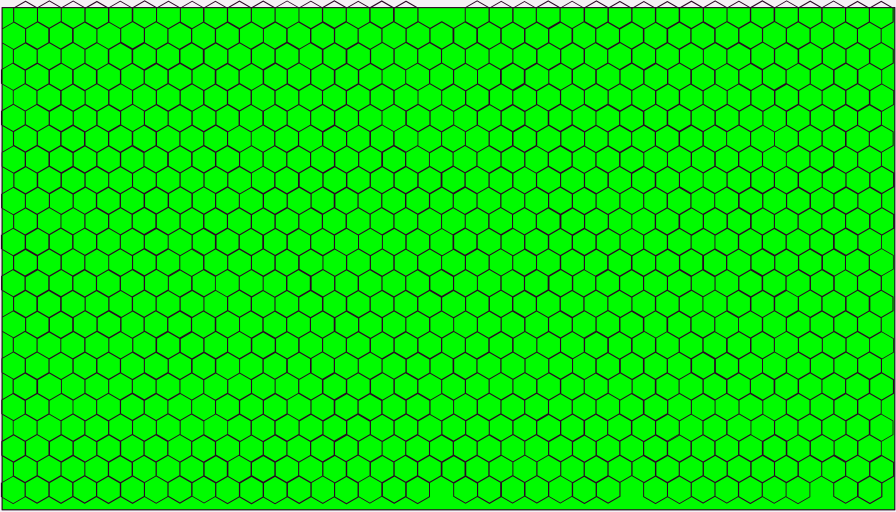
Give the GLSL for this pattern, as a WebGL 2 fragment shader.

```glsl
#version 300 es
precision highp float;

uniform vec2 u_resolution;
out vec4 outColor;

// Lengths are in cell widths, with y running down from the top edge.
const float CELLS_ACROSS = 37.68;
const float ROW_STEP = 0.868;
const vec2 FIRST_CENTER = vec2(0.569, 0.628);
const vec2 GRID_SIZE = vec2(37.0, 24.0);
const vec2 SHEET_MIN = vec2(0.088, 0.32);
const vec2 SHEET_MAX = vec2(37.63, 21.44);
const float FRAME_HALF_WIDTH = 0.024;
const float JITTER = 0.016;
const int SAMPLES = 3;

const vec3 GREEN = vec3(0.0, 0.99, 0.0);
const vec3 PAPER = vec3(0.96, 0.94, 0.96);
const vec3 INK = vec3(0.16, 0.03, 0.14);

vec3 hash3(vec2 p) {
    vec3 q = fract(p.xyx * vec3(0.1031, 0.1030, 0.0973));
    q += dot(q, q.yxz + 33.33);
    return fract((q.xxy + q.yzz) * q.zyx);
}

// Signed distance to a pointy-topped hexagon of unit width.
float hexDistance(vec2 p) {
    p = abs(p);
    return max(p.x, dot(p, vec2(0.5, 0.866))) - 0.5;
}

float boxDistance(vec2 p, vec2 lo, vec2 hi) {
    vec2 q = abs(p - 0.5 * (lo + hi)) - 0.5 * (hi - lo);
    return length(max(q, 0.0)) + min(max(q.x, q.y), 0.0);
}

// Share of a pixel covered by a stroke around distance zero.
float strokeCoverage(float d, float halfWidth, float pixel) {
    return clamp((halfWidth - d) / pixel + 0.5, 0.0, 1.0)
         - clamp((-halfWidth - d) / pixel + 0.5, 0.0, 1.0);
}

// The first and last rows each have a few gaps.
bool isPresent(vec2 cell) {
    bool inside = all(greaterThanEqual(cell, vec2(0.0)))
               && all(lessThan(cell, GRID_SIZE));
    bool topGap = cell.y < 0.5 && abs(cell.x - 17.5) < 1.0;
    bool bottomGap = cell.y > GRID_SIZE.y - 1.5 && cell.x > 17.5
                  && mod(cell.x - 18.0, 8.0) < 0.5;
    return inside && !topGap && !bottomGap;
}

float rowShift(float row) {
    return 0.5 * (1.0 - mod(row, 2.0));
}

// Each cell has its own outline; small shifts thicken some shared sides.
float honeycomb(vec2 p, float pixel) {
    float ink = 0.0;
    float nearRow = floor((p.y - FIRST_CENTER.y) / ROW_STEP + 0.5);
    for (int j = -1; j <= 1; j++) {
        float row = nearRow + float(j);
        float firstX = FIRST_CENTER.x + rowShift(row);
        float nearColumn = floor(p.x - firstX + 0.5);
        for (int i = -1; i <= 1; i++) {
            vec2 cell = vec2(nearColumn + float(i), row);
            if (!isPresent(cell)) continue;
            vec3 rnd = hash3(cell + 7.0);
            vec2 center = vec2(firstX + cell.x, FIRST_CENTER.y + row * ROW_STEP);
            center += (rnd.xy * 2.0 - 1.0) * JITTER;
            float halfWidth = mix(0.016, 0.026, rnd.z);
            ink = max(ink, strokeCoverage(hexDistance(p - center), halfWidth, pixel));
        }
    }
    return ink;
}

vec3 shade(vec2 p, float pixel) {
    float sheet = boxDistance(p, SHEET_MIN, SHEET_MAX);
    vec3 color = mix(PAPER, GREEN, clamp(0.5 - sheet / pixel, 0.0, 1.0));
    float ink = max(honeycomb(p, pixel), strokeCoverage(sheet, FRAME_HALF_WIDTH, pixel));
    return mix(color, INK, ink);
}

void main() {
    float pixel = CELLS_ACROSS / u_resolution.x;
    vec2 p = vec2(gl_FragCoord.x, u_resolution.y - gl_FragCoord.y) * pixel;
    float subPixel = pixel / float(SAMPLES);

    // Average a small grid of samples within the pixel.
    vec3 sum = vec3(0.0);
    for (int j = 0; j < SAMPLES; j++) {
        for (int i = 0; i < SAMPLES; i++) {
            vec2 offset = vec2(i, j) - 0.5 * float(SAMPLES - 1);
            sum += shade(p + offset * subPixel, subPixel);
        }
    }
    outColor = vec4(sum / float(SAMPLES * SAMPLES), 1.0);
}
```
